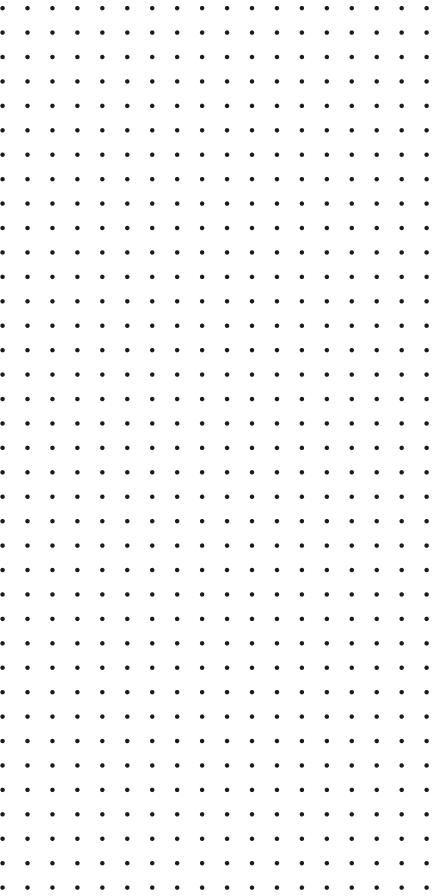
Reproduce this pattern procedurally as a Shadertoy shader.

```glsl
// Regular grid of small dark dots on a white ground.

// Lengths are fractions of the canvas width.
const vec2 PITCH = vec2(0.05568, 0.05453);     // spacing across and down
const vec2 FIRST_DOT = vec2(0.0057, 0.0182);   // from the upper left corner
const float DOT_RADIUS = 0.0049;
const vec3 PAPER_COLOR = vec3(1.0);
const vec3 DOT_COLOR = vec3(0.10, 0.10, 0.12);

// Signed distance to the nearest dot of the grid.
float dotGrid(vec2 p) {
    vec2 cell = (p - FIRST_DOT) / PITCH;
    vec2 offset = (fract(cell + 0.5) - 0.5) * PITCH;
    return length(offset) - DOT_RADIUS;
}

void mainImage(out vec4 fragColor, in vec2 fragCoord) {
    // Width units, measured down from the top edge
    float pixel = 1.0 / iResolution.x;
    vec2 p = vec2(fragCoord.x, iResolution.y - fragCoord.y) * pixel;

    // Edge softened over one pixel
    float coverage = clamp(0.5 - dotGrid(p) / pixel, 0.0, 1.0);
    fragColor = vec4(mix(PAPER_COLOR, DOT_COLOR, coverage), 1.0);
}
```
